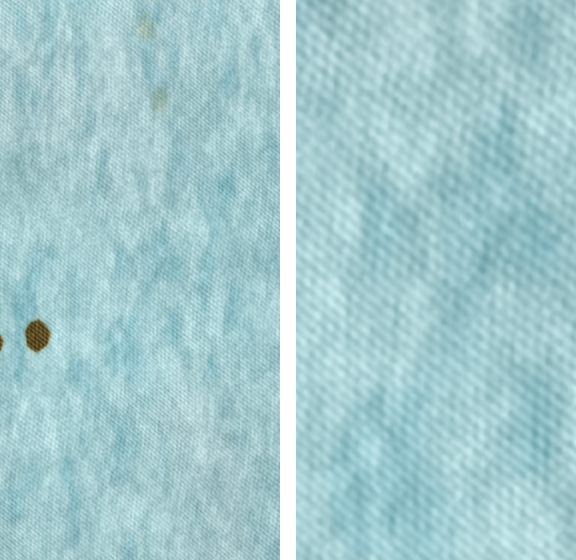
Left: the whole. Right: its middle third, enlarged.
A Shadertoy shader for this texture:

```glsl
// Washed pale-blue twill cloth: soft cellular noise, stretched along the warp,
// gives the faded streaks; sine ribs and beads give the diagonal weave.
// A few rust-brown and faint yellow stains are laid over it.

vec2 hash2(vec2 p) {
    vec3 q = fract(p.xyx * vec3(0.1031, 0.1030, 0.0973));
    q += dot(q, q.yzx + 33.33);
    return fract((q.xx + q.yz) * q.zy);
}

// Smooth cellular noise: random cell values blended by distance, 0 to 1
float softCells(vec2 p) {
    vec2 cell = floor(p), f = fract(p);
    float sum = 0.0, total = 0.0;
    for (int y = -1; y <= 1; y++)
    for (int x = -1; x <= 1; x++) {
        vec2 offset = vec2(x, y);
        vec2 seed = hash2(cell + offset + 57.0);
        vec2 d = offset + 0.2 + 0.6 * seed - f;
        float weight = exp(-4.0 * dot(d, d));
        sum += weight * hash2(cell + offset + 211.0).y;
        total += weight;
    }
    return sum / total;
}

// Stain coverage with a wavy outline; soft is the relative edge width
float stain(vec2 p, vec2 center, vec2 radius, float soft) {
    vec2 d = (p - center) / radius;
    float a = atan(d.y, d.x);
    float outline = 1.0 + 0.04 * sin(3.0 * a + 1.0) + 0.03 * sin(7.0 * a)
                  + 0.16 * exp(-30.0 * (a - 1.5) * (a - 1.5));
    return 1.0 - smoothstep(outline - soft, outline + soft, length(d));
}

void mainImage(out vec4 fragColor, in vec2 fragCoord) {
    vec2 p = fragCoord / iResolution.x;

    // Faded dye, from broad patches to short vertical streaks
    vec2 warp = p + 0.008 * vec2(sin(p.y * 9.0 + 3.0 * p.x), sin(p.x * 11.0));
    float patches = softCells(warp * vec2(5.0, 3.2)) - 0.5;
    float streaks = softCells(warp * vec2(20.0, 8.0) + 20.0) - 0.5;
    float flecks = softCells(warp * vec2(52.0, 22.0) + 70.0) - 0.5;
    float grain = softCells(p * vec2(140.0, 110.0)) - 0.5;

    // Twill ribs falling to the right, beaded by the crossing threads;
    // the pull of the cloth bends them and makes them fade in places
    vec2 bent = p + vec2(0.010 * sin(p.y * 7.0 + 2.0 * p.x),
                         0.012 * sin(p.x * 8.0 + p.y * 4.0));
    float across = dot(bent, vec2(0.62, 0.78)) * 80.0;
    float along = dot(bent, vec2(0.78, -0.62)) * 58.0;
    float rib = sin(6.2832 * across);
    float bead = sin(6.2832 * (along + 0.5 * across));
    float relief = 0.55 + 0.9 * softCells(p * vec2(9.0, 8.0) + 33.0);
    float weave = (0.105 * rib + 0.06 * bead) * relief;

    // Shallow folds shade the middle; the top is a little brighter
    float fold = p.y - 0.93 - 0.12 * p.x - 0.02 * sin(p.x * 8.0);
    float shade = 0.10 * exp(-90.0 * fold * fold) * smoothstep(0.1, 0.9, p.x);
    fold = p.y - 1.36 + 0.05 * p.x;
    shade += 0.07 * exp(-60.0 * fold * fold);

    float tone = 0.515 + 0.24 * patches + 0.38 * streaks + 0.40 * flecks
               + 0.36 * grain + weave - shade + 0.05 * (p.y - 1.0);
    vec3 cloth = mix(vec3(0.49, 0.66, 0.68), vec3(0.78, 0.905, 0.915),
                     clamp(tone, -0.2, 1.15));

    // Slow drift between greyer and fresher blue
    float drift = softCells(p * vec2(3.0, 2.0) + 9.0) - 0.5 - shade * 2.0
                + 0.12 * sin(p.y * 3.0 - 1.5);
    cloth += drift * vec3(-0.02, 0.02, 0.025);
    cloth += vec3(-0.022, 0.0, 0.012) * smoothstep(0.05, 0.4, -streaks);

    // Faint yellow stains near the top
    float faint = stain(p, vec2(0.525, 1.90), vec2(0.03, 0.04), 0.85)
                + stain(p, vec2(0.57, 1.645), vec2(0.03, 0.04), 0.85);
    cloth = mix(cloth, cloth * vec3(0.97, 0.91, 0.80), 0.75 * faint);

    // Rust stains: a tan halo, then a dark core that keeps the weave
    vec2 spot = vec2(0.133, 0.80), edgeSpot = vec2(-0.018, 0.775);
    vec2 size = vec2(0.043, 0.053), edgeSize = vec2(0.027, 0.038);
    float halo = max(stain(p, spot, size * 1.12, 0.25),
                     stain(p, edgeSpot, edgeSize * 1.15, 0.3));
    float core = max(stain(p, spot, size, 0.12),
                     stain(p, edgeSpot, edgeSize, 0.2));
    vec3 rust = mix(vec3(0.27, 0.22, 0.09), vec3(0.48, 0.41, 0.22),
                    clamp(0.4 + 0.3 * rib + 0.2 * bead + 0.6 * grain, 0.0, 1.0));
    cloth = mix(cloth, cloth * vec3(0.88, 0.79, 0.60), 0.7 * halo);
    cloth = mix(cloth, rust, core);

    fragColor = vec4(clamp(cloth, 0.0, 1.0), 1.0);
}
```
